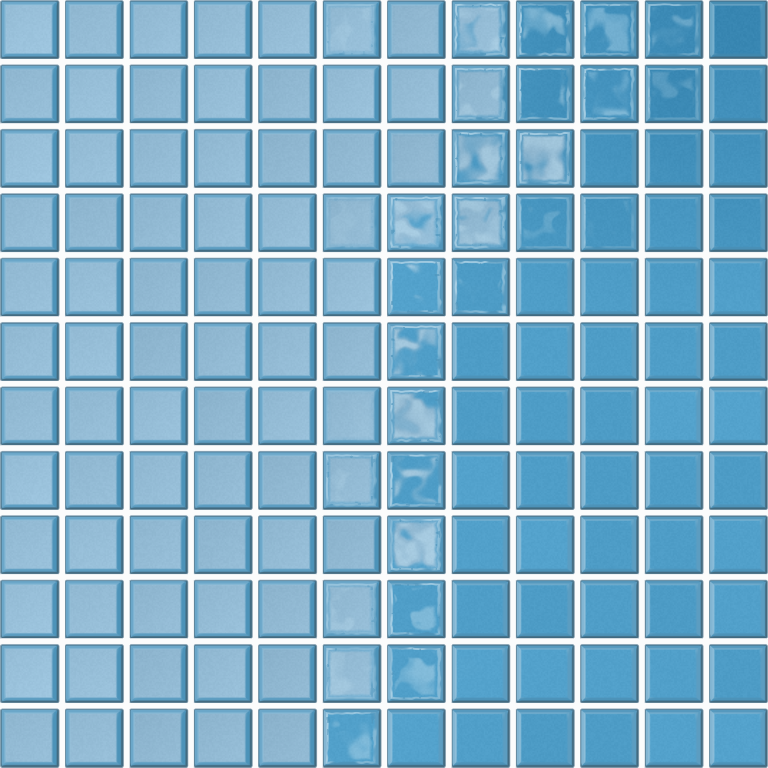
This texture is drawn by a WebGL 1 fragment shader. Its source:

```glsl
precision highp float;
// Glazed blue mosaic: 12 by 12 bevelled tiles, a pale reflection on the left breaking up into deep blue.

uniform vec2 u_resolution;

const float CELLS = 11.925;         // tile pitches across: 12 tiles, 11 grout lines
const float OFFSET = 0.012;         // start of the first tile, in pitches
const float GAP = 0.097;            // grout width, in pitches
const float CORNER = 0.03;          // tile corner radius
const float BEVEL_LEFT = 0.075;
const float BEVEL_RIGHT = 0.105;
const float BEVEL_TOP = 0.07;
const float BEVEL_BOTTOM = 0.08;
const float RIPPLE_SCALE = 4.0;     // reflection blobs per tile
const float GRAIN = 0.025;

const vec3 GROUT = vec3(0.985, 0.99, 0.99);
const vec3 GROUT_SHADE = vec3(0.72, 0.77, 0.81);
const vec3 PALE = vec3(0.575, 0.73, 0.83);
const vec3 DEEP = vec3(0.305, 0.605, 0.765);
const vec3 GLINT = vec3(0.72, 0.85, 0.92);
const vec3 MID_BEVEL = vec3(0.42, 0.655, 0.79);
const vec3 DARK_BEVEL = vec3(0.30, 0.575, 0.725);
const vec3 OUTLINE = vec3(0.25, 0.40, 0.48);

float hash(vec2 p) {
  vec3 q = fract(p.xyx * vec3(0.1031, 0.1030, 0.0973));
  q += dot(q, q.yzx + 33.33);
  return fract((q.x + q.y) * q.z);
}

float noise(vec2 p) {
  vec2 i = floor(p), f = fract(p);
  f = f * f * (3.0 - 2.0 * f);
  return mix(mix(hash(i), hash(i + vec2(1.0, 0.0)), f.x),
             mix(hash(i + vec2(0.0, 1.0)), hash(i + 1.0), f.x), f.y);
}

float roundedBox(vec2 p, float halfSize, float radius) {
  vec2 q = abs(p) - halfSize + radius;
  return length(max(q, 0.0)) + min(max(q.x, q.y), 0.0) - radius;
}

// Share of a tile's face covered by the reflection: 1 is all pale, 0 all deep.
float reflectionCover(vec2 id) {
  float upper = smoothstep(6.0, 9.5, id.y);
  float front = mix(5.85, 7.6, upper) - 1.0 * step(id.y, 0.5);
  float spread = mix(0.95, 2.7, upper);
  return 0.5 - (id.x - front) / spread + 0.8 * (hash(id + 7.0) - 0.5);
}

void main() {
  vec2 uv = gl_FragCoord.xy / u_resolution;
  float aa = CELLS / min(u_resolution.x, u_resolution.y);
  vec2 q = max(uv * CELLS - OFFSET, 0.0);
  vec2 id = floor(q);
  float halfSize = 0.5 * (1.0 - GAP);
  vec2 p = fract(q) - halfSize;
  float d = roundedBox(p, halfSize, CORNER);

  // Reflection state; "broken" marks tiles where it is rippled
  float cover = reflectionCover(id);
  float lit = clamp(cover, 0.0, 1.0);
  float broken = smoothstep(-0.45, 0.1, cover) * (1.0 - smoothstep(0.9, 1.4, cover));
  vec2 seed = id * 17.0;

  // Distance across each bevel, 0 at the tile edge and 1 at the face
  float wobble = 0.3 * broken * (noise(p * 13.0 + seed) - 0.5);
  float side = p.x < 0.0 ? (p.x + halfSize) / BEVEL_LEFT : (halfSize - p.x) / BEVEL_RIGHT;
  float rise = p.y < 0.0 ? (p.y + halfSize) / BEVEL_BOTTOM : (halfSize - p.y) / BEVEL_TOP;
  float across = min(side, rise) + wobble;
  float soft = max(aa / BEVEL_LEFT, 0.12);

  // Rippled reflection, weaker in a margin around the face
  vec2 warp = vec2(noise(p * 5.0 + seed), noise(p * 5.0 + seed + 50.0));
  float ripple = noise(p * RIPPLE_SCALE + warp * 1.2 + seed + 9.0);
  float sheen = smoothstep(-0.3, 0.3, ripple - 1.25 + 1.5 * lit);
  float inner = smoothstep(1.2, 1.9, across);
  sheen *= mix(1.0, inner, 0.6 * broken);

  // Face, with slow shading over the whole panel and within a tile
  float dusk = smoothstep(0.5, 1.0, uv.y) * smoothstep(0.4, 0.95, uv.x);
  vec3 deep = DEEP * mix(vec3(1.03), vec3(0.74, 0.88, 0.92), dusk);
  vec3 pale = PALE + 0.03 * (p.x - p.y) + 0.02 * (1.0 - smoothstep(0.0, 0.2, uv.x));
  vec3 face = mix(deep, pale, sheen);
  face = mix(face, GLINT, 0.5 * smoothstep(0.5, 0.85, ripple) * broken * inner);
  face += GRAIN * (noise(q * 45.0) - 0.5) + 0.03 * (hash(id) - 0.5);

  // Bevels: left and top catch light, right and bottom fall away
  vec3 leftTone = mix(mix(MID_BEVEL, GLINT, 0.3), MID_BEVEL, lit);
  vec3 rightTone = mix(mix(DARK_BEVEL, MID_BEVEL, 0.5), DARK_BEVEL, lit);
  vec3 topTone = mix(DARK_BEVEL, MID_BEVEL, 0.3 + 0.7 * lit);
  vec3 bottomTone = mix(DARK_BEVEL, MID_BEVEL, 0.5 * lit);
  vec3 sideTone = p.x < 0.0 ? leftTone : rightTone;
  vec3 riseTone = p.y < 0.0 ? bottomTone : topTone;
  vec3 bevel = mix(sideTone, riseTone, smoothstep(-soft, soft, side - rise));
  bevel *= mix(vec3(1.0), vec3(0.82, 0.92, 0.94), dusk);
  vec3 tile = mix(bevel, face, smoothstep(1.0 - soft, 1.0 + soft, across));

  // Bright rim where bevel meets face, strongest on rippled tiles
  float rim = 1.0 - smoothstep(0.08, 0.35, abs(across - 0.92));
  float rimBreak = smoothstep(0.2, 0.6, noise(p * 5.0 + seed + 31.0));
  float upperLeft = smoothstep(-0.1, 0.1, p.y - p.x);
  tile = mix(tile, GLINT, rim * (0.5 * broken * rimBreak + 0.25 * upperLeft));

  // Small dark flecks in the glaze along the face edge
  float fleck = smoothstep(0.8, 0.9, noise(p * 16.0 + seed + 70.0));
  float edgeZone = 1.0 - smoothstep(0.2, 0.5, abs(across - 1.15));
  tile = mix(tile, DARK_BEVEL, 0.6 * fleck * edgeZone * broken);

  // Dark outer edge, heavier at the right and bottom
  float lowerRight = smoothstep(-0.06, 0.06, p.x - p.y);
  float edgeWidth = mix(0.022, 0.05, lowerRight);
  float edge = 1.0 - smoothstep(0.4 * edgeWidth, edgeWidth, -d);
  tile = mix(tile, OUTLINE, mix(0.65, 0.92, lowerRight) * edge);

  // Grout, softly shaded next to the tile
  vec3 grout = mix(GROUT_SHADE, GROUT, smoothstep(0.0, 0.02, d));
  float farEdge = max(p.x, p.y) - halfSize;
  grout = mix(grout, GROUT_SHADE, 0.6 * smoothstep(GAP - 0.012, GAP, farEdge) * step(min(p.x, p.y), halfSize));
  gl_FragColor = vec4(mix(tile, grout, smoothstep(-aa, aa, d)), 1.0);
}
```
